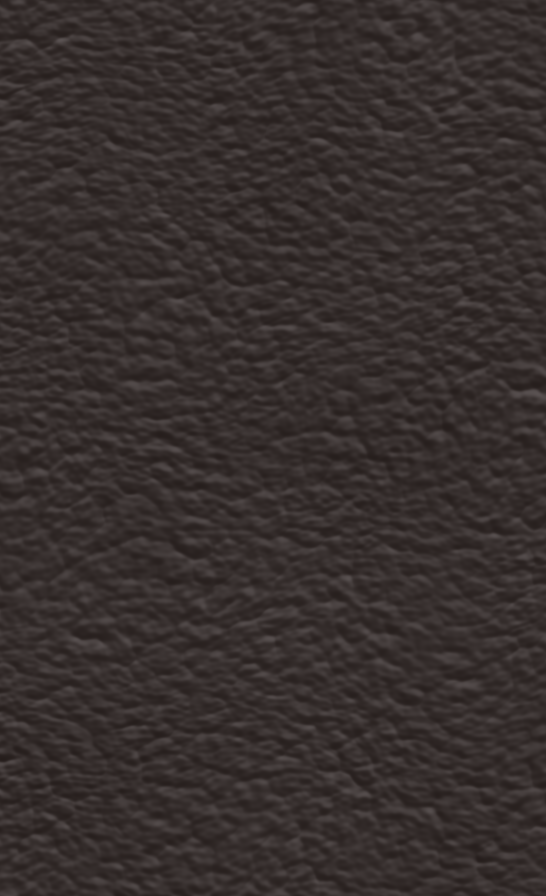
Give the GLSL for this texture, as a WebGL 1 fragment shader.

```glsl
precision highp float;

// Dark brown grained leather: small rounded pebbles, fine grain and
// a few short creases form a height field, which is shaded by its
// slope towards a soft light from above.

uniform vec2 u_resolution;

const vec3 LEATHER = vec3(0.217, 0.187, 0.182);
const vec3 SHEEN = vec3(0.036, 0.036, 0.037);
const vec2 PEBBLES_PER_WIDTH = vec2(31.0, 41.0);
const vec2 LIGHT_STEP = vec2(0.07, 0.28);

vec2 hash2(vec2 cell) {
  vec3 h = fract(cell.xyx * vec3(0.1031, 0.1030, 0.0973));
  h += dot(h, h.yzx + 33.33);
  return fract((h.xx + h.yz) * h.zy);
}

// Dot product of a random unit gradient with the offset from its corner.
float cornerSlope(vec2 corner, vec2 offset) {
  float angle = 6.2832 * hash2(corner).x;
  return dot(vec2(cos(angle), sin(angle)), offset);
}

float gradientNoise(vec2 p) {
  vec2 i = floor(p);
  vec2 f = p - i;
  vec2 w = f * f * f * (f * (f * 6.0 - 15.0) + 10.0);
  vec2 e = vec2(1.0, 0.0);
  float low = mix(cornerSlope(i, f), cornerSlope(i + e, f - e), w.x);
  float high = mix(cornerSlope(i + e.yx, f - e.yx),
                   cornerSlope(i + 1.0, f - 1.0), w.x);
  return mix(low, high, w.y);
}

// Rounded domes around jittered points, blended smoothly where they meet.
float pebbleHeight(vec2 p, float sharpness) {
  vec2 i = floor(p);
  vec2 f = p - i;
  float sum = 0.0;
  for (int y = -1; y <= 1; y++) {
    for (int x = -1; x <= 1; x++) {
      vec2 cell = vec2(float(x), float(y));
      vec2 toCentre = cell + hash2(i + cell) - f;
      sum += exp(-sharpness * dot(toCentre, toCentre));
    }
  }
  return log(sum + 0.00001) / sharpness;
}

// Narrow valley along the zero line of a stretched noise.
float crease(vec2 p, float width) {
  float n = gradientNoise(p) / width;
  return exp(-n * n);
}

float leatherHeight(vec2 p) {
  float pebbles = 0.75 * pebbleHeight(p, 9.0);
  float swell = 0.42 * gradientNoise(p * vec2(0.85, 0.9) + 17.3);
  float grain = 0.30 * gradientNoise(p * vec2(1.7, 1.9) + 41.7);
  float folds = 0.12 * crease(p * vec2(0.35, 0.5) + 73.1, 0.11);
  return pebbles + swell + grain - folds;
}

// Slow bends keep the rows of pebbles from running straight.
vec2 bend(vec2 p) {
  float sway = gradientNoise(p * 2.7 + 5.2);
  float drift = gradientNoise(p * 4.1 + 29.6);
  return p + vec2(0.02 * drift, 0.045 * sway);
}

// Limits strong shadows and highlights, and lifts the highlights a little.
float sheenCurve(float t) {
  float limited = t / sqrt(1.0 + 0.06 * t * t);
  return limited + 0.13 * (limited * limited - 1.0);
}

void main() {
  vec2 p = gl_FragCoord.xy / u_resolution.x;
  vec2 q = bend(p) * PEBBLES_PER_WIDTH + 100.0;

  // Slopes that face the light are bright.
  float slope = leatherHeight(q) - leatherHeight(q + LIGHT_STEP);
  float relief = slope * 6.1 * (1.0 + 0.35 * gradientNoise(p * 5.0 + 11.4));

  // Faint broad unevenness of the dye.
  float dye = 0.4 * gradientNoise(p * 3.3 + 61.8);

  vec3 colour = LEATHER + SHEEN * (sheenCurve(relief) + dye);
  gl_FragColor = vec4(colour, 1.0);
}
```
